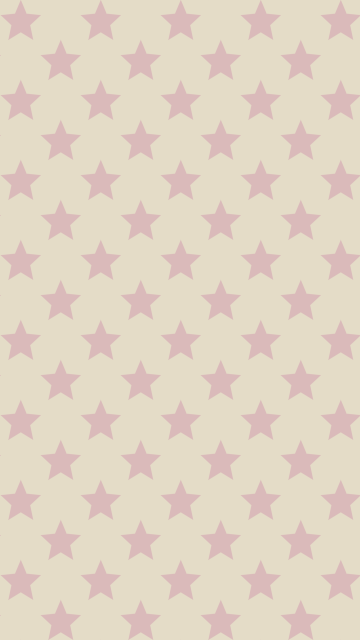
Give the GLSL for this pattern, as a Shadertoy shader.

```glsl
// Staggered rows of dusty pink five-pointed stars on a cream ground.

const float TAU = 6.2831853;
const float CELLS_DOWN = 8.0;
const vec3 CREAM = vec3(0.894, 0.862, 0.780);
const vec3 PINK = vec3(0.855, 0.728, 0.728);

// Signed distance to a five-pointed star with one point straight up.
float starDistance(vec2 p, float outerRadius, float innerRadius) {
    float sector = TAU / 5.0;
    float angle = abs(mod(atan(p.x, p.y) + 0.5 * sector, sector) - 0.5 * sector);
    vec2 folded = length(p) * vec2(sin(angle), cos(angle));
    vec2 tip = vec2(0.0, outerRadius);
    vec2 notch = innerRadius * vec2(sin(0.5 * sector), cos(0.5 * sector));
    vec2 edge = notch - tip;
    vec2 rel = folded - tip;
    float along = clamp(dot(rel, edge) / dot(edge, edge), 0.0, 1.0);
    float side = sign(edge.x * rel.y - edge.y * rel.x);
    return side * length(rel - edge * along);
}

// Position relative to the nearest point of a unit lattice.
vec2 repeatAround(vec2 p, vec2 center) {
    return fract(p - center + 0.5) - 0.5;
}

void mainImage(out vec4 fragColor, in vec2 fragCoord) {
    float cellSize = iResolution.y / CELLS_DOWN;
    float pixel = 1.0 / cellSize;
    vec2 p = fragCoord / cellSize;

    // Two interleaved lattices, shifted by half a cell.
    vec2 firstCenter = vec2(0.26, 0.725);
    vec2 stretch = vec2(0.955, 1.0);
    float d = 1.0;
    for (int i = 0; i < 2; i++) {
        vec2 local = repeatAround(p, firstCenter + 0.5 * float(i));
        d = min(d, starDistance(local / stretch, 0.277, 0.129));
    }

    float coverage = 1.0 - smoothstep(-0.7 * pixel, 0.7 * pixel, d);
    fragColor = vec4(mix(CREAM, PINK, coverage), 1.0);
}
```
